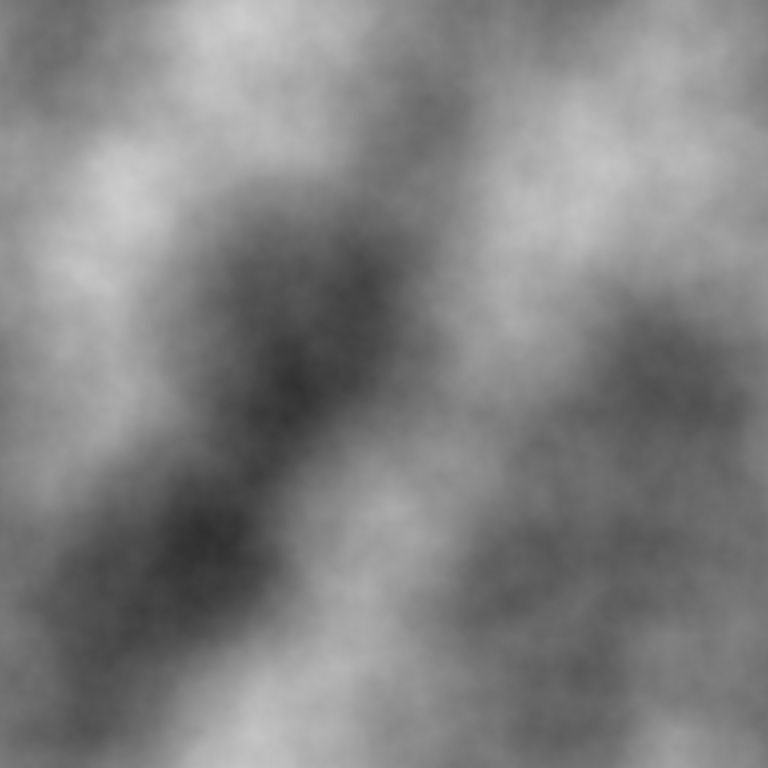
Write a WebGL 2 fragment shader that draws this texture.

```glsl
#version 300 es
precision highp float;
// Soft grey clouds that tile: a few broad slanted waves set the light and
// dark banks, a wrapped noise bends them, and octaves of wrapped gradient
// noise add ever finer and fainter billows.

uniform vec2 u_resolution;
out vec4 fragColor;

const float TAU = 6.2831853;
const float MEAN_GREY = 0.512;

// Broad waves: whole cycles across and up, crest phase, strength
const vec4 BANK_WAVE = vec4(2.0, -1.0, 0.73, 0.122);
const vec4 RISE_WAVE = vec4(0.0, 1.0, 0.82, 0.09);
const vec4 SLANT_WAVE = vec4(1.0, -1.0, 0.35, 0.075);

const float WARP_CELLS = 3.0;
const float WARP_AMOUNT = 0.08;

const int OCTAVES = 6;
const float FIRST_CELLS = 3.0;
const float FIRST_STRENGTH = 0.25;
const float GAIN = 0.51;

// Integer hash of a cell and a seed, from 0 to 1
float hash(vec2 cell, float seed) {
    uvec3 q = uvec3(cell, seed) * uvec3(1597u, 3571u, 7919u);
    uint h = (q.x ^ (q.y << 8) ^ (q.z << 16)) + q.x + q.y + q.z;
    h = (h ^ (h >> 16)) * 0x7feb352du;
    h = (h ^ (h >> 15)) * 0x846ca68bu;
    h ^= h >> 16;
    return float(h >> 8) / 16777216.0;
}

// Slope contribution of one lattice corner
float cornerSlope(vec2 cell, vec2 offset, float cells, float seed) {
    float angle = TAU * hash(mod(cell, cells), seed);
    return dot(vec2(cos(angle), sin(angle)), offset);
}

// Gradient noise that repeats after a whole number of cells
float wrappedNoise(vec2 uv, float cells, float seed) {
    vec2 p = uv * cells + vec2(hash(vec2(1.0, 2.0), seed), hash(vec2(3.0, 4.0), seed));
    vec2 cell = floor(p);
    vec2 f = p - cell;
    vec2 blend = f * f * f * (f * (f * 6.0 - 15.0) + 10.0);
    vec2 e = vec2(1.0, 0.0);
    float low = mix(cornerSlope(cell, f, cells, seed),
                    cornerSlope(cell + e.xy, f - e.xy, cells, seed), blend.x);
    float high = mix(cornerSlope(cell + e.yx, f - e.yx, cells, seed),
                     cornerSlope(cell + e.xx, f - e.xx, cells, seed), blend.x);
    return mix(low, high, blend.y);
}

// Octaves of noise, each twice as fine as the one before
float billows(vec2 uv) {
    float sum = 0.0;
    float cells = FIRST_CELLS;
    float strength = FIRST_STRENGTH;
    for (int i = 0; i < OCTAVES; i++) {
        sum += strength * wrappedNoise(uv, cells, float(i) + 11.0);
        cells *= 2.0;
        strength *= GAIN;
    }
    return sum;
}

float broadWave(vec2 uv, vec4 wave) {
    return wave.w * cos(TAU * (dot(uv, wave.xy) - wave.z));
}

void main() {
    vec2 uv = gl_FragCoord.xy / u_resolution;

    // Bend the broad waves so that the banks are uneven
    vec2 bend = vec2(wrappedNoise(uv, WARP_CELLS, 31.0),
                     wrappedNoise(uv, WARP_CELLS, 32.0));
    vec2 bent = uv + WARP_AMOUNT * bend;

    float grey = MEAN_GREY
        + broadWave(bent, BANK_WAVE)
        + broadWave(bent, RISE_WAVE)
        + broadWave(bent, SLANT_WAVE)
        + billows(uv);

    fragColor = vec4(vec3(clamp(grey, 0.0, 1.0)), 1.0);
}
```
